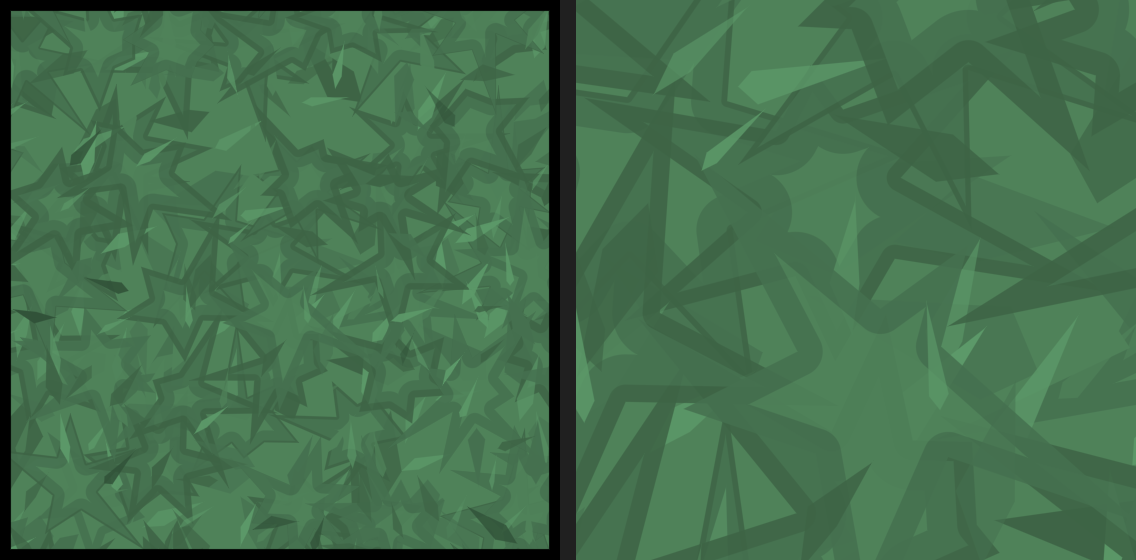
Left, the full canvas; right, a detail of the centre.
Write a WebGL 2 fragment shader that draws this pattern.

```glsl
#version 300 es
precision highp float;

// Overlapping jagged stars and splinters in flat greens inside a black frame.
// Stars are random polygons shaded in bands by their signed distance;
// splinters are lopsided kites. Both are scattered on jittered cell grids.

uniform vec2 u_resolution;
out vec4 outColor;

const vec3 LIGHT = vec3(0.36, 0.60, 0.41);
const vec3 BASE  = vec3(0.31, 0.51, 0.35);
const vec3 MID   = vec3(0.27, 0.44, 0.31);
const vec3 DARK  = vec3(0.24, 0.39, 0.27);
const vec3 DEEP  = vec3(0.19, 0.32, 0.22);

vec3 hash3(vec2 p) {
  vec3 q = fract(p.xyx * vec3(0.1031, 0.1030, 0.0973));
  q += dot(q, q.yzx + 33.33);
  return fract((q.xxy + q.yzz) * q.zyx);
}

// Coverage of a shape from its depth (positive inside).
float cover(float depth) {
  float px = 0.8 / min(u_resolution.x, u_resolution.y);
  return smoothstep(-px, px, depth);
}

// Corner k of an irregular star: even corners are tips, odd ones notches.
vec2 starCorner(int k, int spikes, vec2 id) {
  vec3 h = hash3(id + float(k) * vec2(7.3, 3.1) + 40.0);
  float angle = (float(k) + 0.7 * (h.x - 0.5)) * 3.14159 / float(spikes) + id.x * 2.4 + id.y;
  float radius = k % 2 == 0 ? mix(0.07, 0.19, h.y) : mix(0.038, 0.066, h.y);
  return radius * vec2(cos(angle), sin(angle));
}

// Depth inside the star polygon, negative outside.
float starDepth(vec2 p, int spikes, vec2 id) {
  float nearest = 1.0;
  float side = -1.0;
  vec2 a = starCorner(0, spikes, id);
  for (int k = 1; k <= 2 * spikes; k++) {
    vec2 b = starCorner(k % (2 * spikes), spikes, id);
    vec2 e = b - a;
    vec2 w = p - a;
    vec2 toEdge = w - e * clamp(dot(w, e) / dot(e, e), 0.0, 1.0);
    nearest = min(nearest, dot(toEdge, toEdge));
    bvec3 c = bvec3(p.y >= a.y, p.y < b.y, e.x * w.y > e.y * w.x);
    if (all(c) || all(not(c))) side = -side;
    a = b;
  }
  return side * sqrt(nearest);
}

// One layer of banded stars: dark rim, mid ring, base-coloured core.
vec3 stars(vec3 col, vec2 uv, float seed) {
  vec2 cell = floor(uv * 5.0);
  for (int j = -1; j <= 1; j++)
  for (int i = -1; i <= 1; i++) {
    vec2 id = cell + vec2(i, j) + seed;
    vec3 h = hash3(id);
    vec2 p = uv - (id - seed + 0.1 + 0.8 * h.xy) / 5.0;
    if (dot(p, p) > 0.04) continue;
    float depth = starDepth(p, 5 + int(h.z * 3.0), id);
    float rim = mix(-0.004, 0.015, hash3(id + 9.0).x);
    vec3 tone = mix(DARK, MID, cover(depth - rim));
    tone = mix(tone, BASE, cover(depth - rim - 0.018));
    col = mix(col, tone, 0.87 * cover(depth));
  }
  return col;
}

// One layer of splinters; size is the longest length and width in cells.
vec3 splinters(vec3 col, vec2 uv, float grid, float seed, float density,
               vec2 size, vec2 lean, vec3 toneA, vec3 toneB) {
  vec2 cell = floor(uv * grid);
  for (int j = -1; j <= 1; j++)
  for (int i = -1; i <= 1; i++) {
    vec2 id = cell + vec2(i, j) + seed;
    vec3 place = hash3(id);
    vec3 form = hash3(id + 17.0);
    vec3 look = hash3(id + 31.0);
    if (place.z > density) continue;
    vec2 p = uv * grid - (id - seed + 0.1 + 0.8 * place.xy);
    float angle = lean.x + lean.y * (form.x - 0.5);
    float c = cos(angle), s = sin(angle);
    p = vec2(c * p.x + s * p.y, c * p.y - s * p.x);
    // A long point ahead, a shorter one behind, uneven flanks.
    float reach = size.x * (p.x > 0.0 ? mix(0.5, 1.0, form.y) : mix(0.1, 0.5, form.z));
    float flank = size.y * (p.y > 0.0 ? mix(0.4, 1.0, form.z) : mix(0.1, 0.8, form.y));
    vec2 slope = 1.0 / vec2(reach, flank);
    float depth = (1.0 - dot(abs(p), slope)) / length(slope) / grid;
    vec3 tone = look.x < 0.6 ? toneA : toneB;
    col = mix(col, tone, mix(0.5, 1.0, look.y) * cover(depth));
  }
  return col;
}

void main() {
  vec2 uv = gl_FragCoord.xy / min(u_resolution.x, u_resolution.y);
  vec2 extent = u_resolution / min(u_resolution.x, u_resolution.y);

  // Layers from back to front.
  vec3 col = splinters(BASE, uv, 8.0, 50.0, 0.9, vec2(1.0, 0.36), vec2(0.0, 6.28), MID, DARK);
  col = stars(col, uv, 110.0);
  col = splinters(col, uv, 11.0, 170.0, 0.7, vec2(0.95, 0.2), vec2(1.0, 1.7), LIGHT, BASE);
  col = stars(col, uv, 230.0);
  col = splinters(col, uv, 10.0, 290.0, 0.4, vec2(0.9, 0.25), vec2(2.0, 6.28), MID, DARK);
  col = splinters(col, uv, 13.0, 350.0, 0.3, vec2(0.9, 0.16), vec2(1.1, 2.0), LIGHT, BASE);
  col = splinters(col, uv, 12.0, 410.0, 0.22, vec2(0.9, 0.22), vec2(1.6, 3.0), DARK, DEEP);

  // Black frame.
  vec2 inset = min(uv, extent - uv) - 0.0195;
  outColor = vec4(col * cover(min(inset.x, inset.y)), 1.0);
}
```
